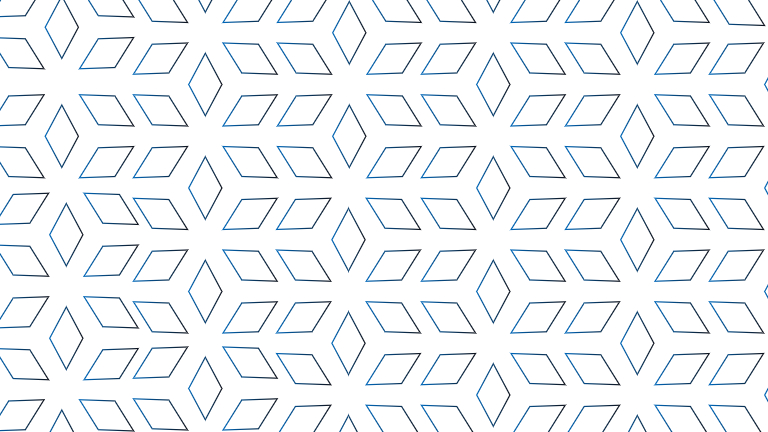
Reproduce this pattern procedurally as a Shadertoy shader.

```glsl
// Outlined rhombi in six-pointed stars on white, in staggered columns.
// Each repeat is an upright rhombus with four tilted ones, folded by symmetry;
// strokes fade from blue to near black, and a few repeats sit slightly off grid.

// Signed distance to an upright rhombus with mitred corners.
float rhombus(vec2 p) {
    vec2 halfSize = vec2(16.6, 31.2);
    return (dot(abs(p), halfSize.yx) - halfSize.x * halfSize.y) / length(halfSize);
}

// Box-filtered coverage of a thin stroke along the zero contour.
float stroke(float d, float pixel) {
    float halfWidth = 0.6;
    return clamp((d + halfWidth) / pixel + 0.5, 0.0, 1.0)
         - clamp((d - halfWidth) / pixel + 0.5, 0.0, 1.0);
}

// Ink colour across a shape, from its left (0) to its right (1).
vec3 inkColor(float t) {
    return mix(vec3(0.0, 0.40, 0.72), vec3(0.06, 0.08, 0.12), clamp(t, 0.0, 1.0));
}

// Misplacement of single repeats, mostly in the first column.
vec2 misplacement(float column, float row) {
    if (column == 0.0) {
        if (row == 2.0 || row == 3.0) return vec2(5.0, -5.0);
        return vec2(0.5, row == 1.0 ? 0.0 : -5.5);
    }
    if (column == 1.0 && row == 3.0) return vec2(0.0, -6.5);
    if (column == 2.0 && row >= 2.0) return vec2(-0.8, 0.0);
    if (column == 5.0 && row < 0.0) return vec2(1.0, 3.0);
    return vec2(0.0);
}

// Draws one repeat, centred on its upright rhombus.
vec3 drawRepeat(vec3 color, vec2 p, float pixel) {
    color = mix(color, inkColor(p.x / 33.2 + 0.5), stroke(rhombus(p), pixel));

    // Four tilted rhombi, folded into one quadrant and turned by 60 degrees
    vec2 r = abs(p) - vec2(44.8, 25.9);
    vec2 turned = vec2(dot(r, vec2(0.5, 0.866)), dot(r, vec2(-0.866, 0.5)));
    float across = r.x * (p.x < 0.0 ? -1.0 : 1.0) / 54.0 + 0.5;
    return mix(color, inkColor(across), stroke(rhombus(turned), pixel));
}

void mainImage(out vec4 fragColor, in vec2 fragCoord) {
    // The canvas is 768 units wide, measured from its top left corner
    float pixel = 768.0 / iResolution.x;
    vec2 p = vec2(fragCoord.x, iResolution.y - fragCoord.y) * pixel;

    vec2 spacing = vec2(144.0, 103.5);
    vec2 origin = vec2(61.3, 32.75);
    float nearest = floor((p.x - origin.x) / spacing.x + 0.5);
    vec3 color = vec3(1.0);

    // Neighbouring columns too, since shifted repeats can cross cell borders
    for (int i = -1; i <= 1; i++) {
        float column = nearest + float(i);
        float stagger = 0.5 * mod(column, 2.0);
        float row = floor((p.y - origin.y) / spacing.y - stagger + 0.5);
        vec2 center = origin + spacing * vec2(column, row + stagger);
        color = drawRepeat(color, p - center - misplacement(column, row), pixel);
    }
    fragColor = vec4(color, 1.0);
}
```
